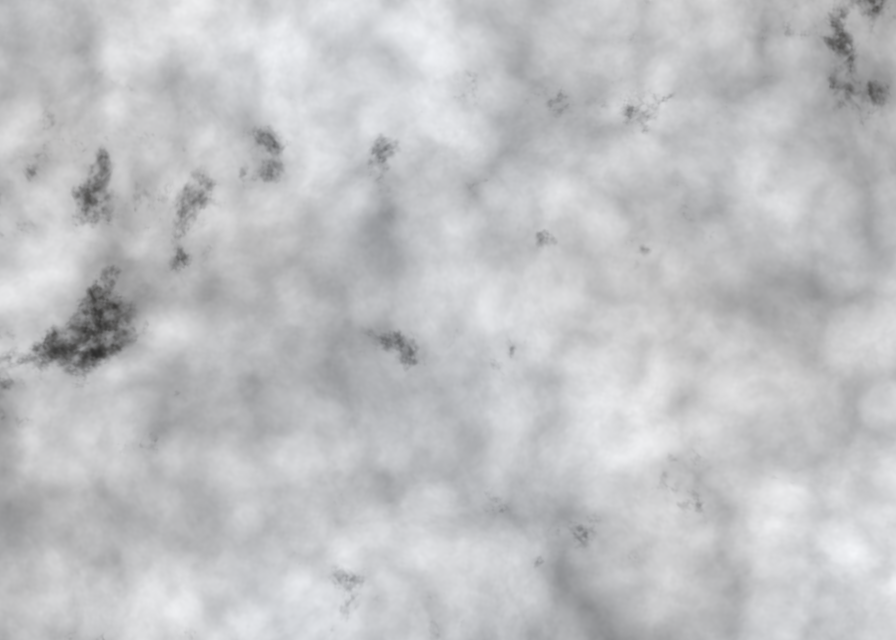
Write a WebGL 1 fragment shader that draws this texture.

```glsl
precision highp float;
uniform vec2 u_resolution;

float hash(vec2 cell) {
  vec3 h = fract(cell.xyx * vec3(0.1031, 0.1030, 0.0973));
  h += dot(h, h.yzx + 33.33);
  return fract((h.x + h.y) * h.z);
}

vec2 hash2(vec2 cell) {
  return vec2(hash(cell), hash(cell + 57.3));
}

mat2 rotation(float angle) {
  float c = cos(angle), s = sin(angle);
  return mat2(c, s, -s, c);
}

float valueNoise(vec2 p) {
  vec2 i = floor(p), f = fract(p);
  vec2 w = f * f * f * (f * (f * 6.0 - 15.0) + 10.0);
  float low = mix(hash(i), hash(i + vec2(1.0, 0.0)), w.x);
  float high = mix(hash(i + vec2(0.0, 1.0)), hash(i + 1.0), w.x);
  return mix(low, high, w.y);
}

// Layered noise centred on zero; gain sets the strength of finer layers
float layers(vec2 p, float gain) {
  mat2 turn = 2.03 * rotation(0.63);
  float sum = 0.0, weight = 0.5;
  for (int i = 0; i < 5; i++) {
    sum += weight * (valueNoise(p) - 0.5);
    p = turn * p + 11.7;
    weight *= gain;
  }
  return sum;
}

// Smooth cellular noise: rounded puffs with soft creases
float puffs(vec2 p) {
  vec2 i = floor(p), f = fract(p);
  float sum = 0.0;
  for (int y = -1; y <= 1; y++) {
    for (int x = -1; x <= 1; x++) {
      vec2 cell = vec2(float(x), float(y));
      vec2 d = cell + hash2(i + cell) - f;
      sum += exp(-8.0 * dot(d, d));
    }
  }
  return 0.12 + log(sum + 0.001) / 8.0;
}

float softSpot(vec2 offset, vec2 radius) {
  vec2 d = offset / radius;
  return exp(-dot(d, d));
}

// Thinness of the cloud: one slanted rift plus scattered slanted patches
float thinness(vec2 p, float aspect) {
  vec2 slanted = (p - vec2(0.29, 0.64)) * rotation(0.88);
  float rift = softSpot(slanted, vec2(0.32, 0.07));
  float thick = softSpot(p - vec2(aspect, 0.2), vec2(0.6, 0.4));
  float patches = layers(slanted * vec2(3.4, 5.4) + 23.0, 0.5);
  return 0.58 * rift + 1.5 * patches - 0.5 * thick;
}

float cloudSheet(vec2 p, vec2 fineP, float aspect) {
  float broad = layers(p * 2.2 + 3.0, 0.5);
  float tone = 0.801 + 0.27 * broad + 0.24 * layers(fineP * 10.0 + 41.0, 0.62);
  tone += 0.15 * puffs(p * 5.5) + 0.14 * puffs(fineP * 15.0 + 5.0);
  // Sunlit masses
  float sunlit = softSpot(p - vec2(0.14, 0.78), vec2(0.32, 0.3));
  tone += sunlit * (0.04 + 0.4 * max(broad + 0.08, 0.0));
  tone += 0.05 * softSpot(p - vec2(aspect, 0.15), vec2(0.6, 0.4));
  return tone;
}

void main() {
  vec2 p = gl_FragCoord.xy / u_resolution.y;
  float aspect = u_resolution.x / u_resolution.y;
  vec2 drift = vec2(layers(p * 3.0, 0.5), layers(p * 3.0 + 71.0, 0.5));
  vec2 q = p + 0.16 * drift;
  vec2 fineP = p + 0.06 * drift;

  // Veiled shade around the ragged dark openings
  float thin = thinness(q, aspect);
  float ragged = layers(fineP * 13.0 + 19.0, 0.62);
  float opening = smoothstep(0.28, 1.05, thin + 1.4 * ragged);
  float veil = smoothstep(-0.1, 0.6, thin + 0.5 * ragged);
  float tone = cloudSheet(q, fineP, aspect) - 0.09 * veil - 0.52 * opening;
  tone = clamp(tone, 0.14, 0.97);

  // Near-neutral grey, cool in the shade and faintly warm in places
  float warmth = 0.03 * layers(p * 1.7 + 87.0, 0.5);
  float cool = 0.011 * smoothstep(0.3, 0.55, tone);
  vec3 color = vec3(tone - 0.3 * cool, tone, tone + 0.7 * cool);
  color += warmth * vec3(1.0, 0.1, -1.0);
  gl_FragColor = vec4(color, 1.0);
}
```
